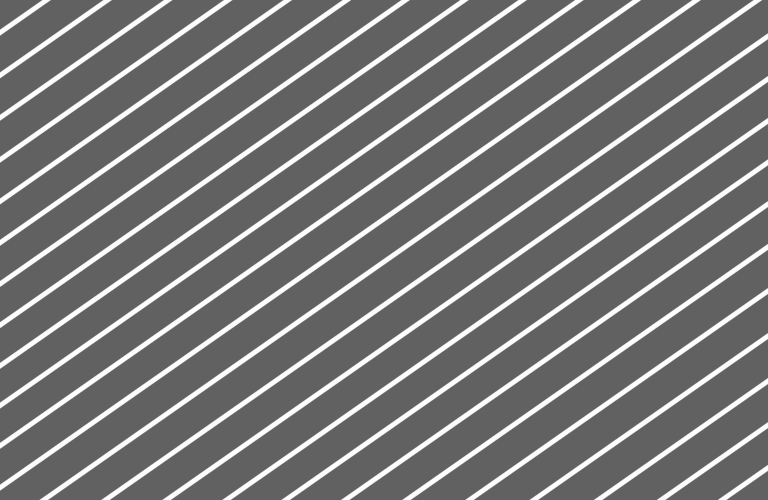
Give the GLSL for this pattern, as a Shadertoy shader.

```glsl
const vec3 GROUND_COLOR = vec3(0.38);
const vec3 STRIPE_COLOR = vec3(0.993);

// Lengths are fractions of the canvas height.
const float SLOPE = 0.70;
const float FIRST_STRIPE = 0.0637;   // drop of the first stripe at the left edge
const float PITCH = 0.08453;         // vertical step between stripes
const float STRIPE_WIDTH = 0.0098;
const float EDGE_PIXELS = 0.75;

// Uneven spacing: a slow drift over all stripes, plus a later ripple.
const float TAU = 6.28319;
const float DRIFT_BIAS = -0.0076;
const float DRIFT_SIZE = 0.0104;
const float DRIFT_PERIOD = 24.0;
const float DRIFT_PEAK = 1.8;
const float RIPPLE_SIZE = 0.004;
const float RIPPLE_PERIOD = 8.0;
const float RIPPLE_PEAK = 14.0;
const vec2 RIPPLE_FADE_IN = vec2(6.0, 10.0);

float wave(float index, float peak, float period) {
    return cos(TAU * (index - peak) / period);
}

float spacingOffset(float index) {
    float drift = DRIFT_BIAS + DRIFT_SIZE * wave(index, DRIFT_PEAK, DRIFT_PERIOD);
    float fade = smoothstep(RIPPLE_FADE_IN.x, RIPPLE_FADE_IN.y, index);
    return drift + fade * RIPPLE_SIZE * wave(index, RIPPLE_PEAK, RIPPLE_PERIOD);
}

// Perpendicular distance to the centre of the nearest stripe.
float stripeDistance(vec2 p) {
    float drop = 1.0 - p.y + SLOPE * p.x;
    float index = floor((drop - FIRST_STRIPE - DRIFT_BIAS) / PITCH + 0.5);
    float centre = FIRST_STRIPE + index * PITCH + spacingOffset(index);
    return abs(drop - centre) / length(vec2(1.0, SLOPE));
}

void mainImage(out vec4 fragColor, in vec2 fragCoord) {
    vec2 p = fragCoord / iResolution.y;
    float edge = EDGE_PIXELS / iResolution.y;
    float outside = stripeDistance(p) - 0.5 * STRIPE_WIDTH;
    float coverage = 1.0 - smoothstep(-edge, edge, outside);
    fragColor = vec4(mix(GROUND_COLOR, STRIPE_COLOR, coverage), 1.0);
}
```
